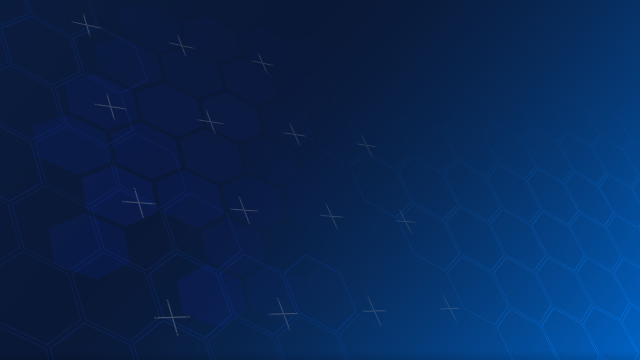
Give the GLSL for this background, as a Shadertoy shader.

```glsl
#define NIGHT vec3(0.038, 0.096, 0.216)
#define AZURE vec3(0.0, 0.385, 0.77)
#define INDIGO vec3(0.045, 0.115, 0.36)
#define LINE_LEFT vec3(0.0, 0.045, 0.15)
#define LINE_RIGHT vec3(0.01, 0.10, 0.19)
#define CROSS_TINT vec3(0.46, 0.50, 0.54)
#define TILE_APOTHEM 0.465
#define FRAME_APOTHEM 0.475
#define FRAME_WIDTH 0.007
#define CROSS_ARM 0.135
#define CROSS_WIDTH 0.0045

// Tilted planes: column step, row step and origin, measured from the top left
const mat3 TILE_PLANE = mat3(0.2072, 0.0389, 0.0563, -0.0868, 0.0928, -0.049, 0.4405, 0.0799, 1.0416);
const mat3 FRAME_PLANE = mat3(0.2176, 0.0347, 0.046, -0.0637, 0.138, -0.055, 0.213, 0.4583, 1.0);
const mat3 CROSS_PLANE = mat3(0.3079, 0.0683, 0.087, 0.0435, 0.2046, -0.075, 0.2407, 0.0694, 1.0);

float hash(vec2 p) {
    return fract(sin(dot(p, vec2(127.1, 311.7))) * 43758.5453);
}

vec2 toPlane(mat3 plane, vec2 p) {
    vec3 h = inverse(plane) * vec3(p, 1.0);
    return h.xy / h.z;
}

// Skewed grid coordinates to regular hexagon space
vec2 toHexSpace(vec2 grid) {
    return vec2(grid.x - 0.5 * grid.y, 0.8660254 * grid.y);
}

// Centre of the nearest hexagon
vec2 hexCenter(vec2 p) {
    vec2 size = vec2(1.0, 1.7320508);
    vec2 a = floor(p / size + 0.5) * size;
    vec2 b = (floor(p / size) + 0.5) * size;
    return distance(p, a) < distance(p, b) ? a : b;
}

// Column and row of a hexagon centre
vec2 hexIndex(vec2 center) {
    float row = floor(center.y / 0.8660254 + 0.5);
    return vec2(floor(center.x + 0.5 * row + 0.5), row);
}

float hexDistance(vec2 p, float apothem) {
    p = abs(p);
    return max(p.x, dot(p, vec2(0.5, 0.8660254))) - apothem;
}

float stroke(float d, float halfWidth, float aa) {
    return smoothstep(aa, -aa, abs(d) - halfWidth);
}

// Strength of the solid tiles, fading along each row
float tiles(vec2 p) {
    vec2 hexPos = toHexSpace(toPlane(TILE_PLANE, p));
    float aa = 0.7 * fwidth(hexPos.y);
    vec2 center = hexCenter(hexPos);
    vec2 id = hexIndex(center);
    float first = floor(id.y * id.y * 0.075) + step(5.5, id.y);
    float along = id.x - first;
    bool inside = id.y >= 0.0 && id.y <= 6.0 && along >= 0.0;
    bool gap = id.y == 5.0 && mod(id.x, 2.0) == 0.0;
    if (!inside || gap) return 0.0;
    float fade = max(0.0, 1.0 - 0.21 * along);
    fade *= mix(0.35, 0.85, smoothstep(0.0, 3.0, id.y)) * mix(0.75, 1.0, hash(id));
    return fade * smoothstep(aa, -aa, hexDistance(hexPos - center, TILE_APOTHEM));
}

// Glow of the hexagon frames: one group at the left, one at the right
vec3 frames(vec2 p) {
    vec2 hexPos = toHexSpace(toPlane(FRAME_PLANE, p));
    float aa = 0.7 * fwidth(hexPos.y);
    vec2 center = hexCenter(hexPos);
    vec2 id = hexIndex(center);
    float diagonal = id.x - id.y;
    float left = step(diagonal, 1.0 + step(2.0, abs(id.y))) * step(p.x, 1.05);
    float right = step(5.0, diagonal) * step(-2.0, id.y);
    left *= mix(0.45, 0.8, hash(id));
    right *= smoothstep(0.22, 0.62, p.y) * mix(0.4, 0.85, smoothstep(0.9, 1.6, p.x));
    right *= mix(0.6, 1.0, hash(id + 7.0));
    float line = stroke(hexDistance(hexPos - center, FRAME_APOTHEM), FRAME_WIDTH, aa);
    return line * (LINE_LEFT * left + LINE_RIGHT * right);
}

// Fine crosses with small dots at their tips
float crosses(vec2 p) {
    vec2 grid = toPlane(CROSS_PLANE, p);
    vec2 aa = 0.7 * fwidth(grid);
    vec2 id = floor(grid + 0.5);
    if (id != clamp(id, 0.0, 3.0) || id.x - id.y > 2.5) return 0.0;
    vec2 local = abs(grid - id);
    float across = stroke(local.y, CROSS_WIDTH, aa.y) * smoothstep(CROSS_ARM, 0.8 * CROSS_ARM, local.x);
    float upright = stroke(local.x, CROSS_WIDTH, aa.x) * smoothstep(CROSS_ARM, 0.8 * CROSS_ARM, local.y);
    vec2 tip = local.x > local.y ? local - vec2(CROSS_ARM, 0.0) : local - vec2(0.0, CROSS_ARM);
    float dots = smoothstep(0.008 + aa.y, 0.008 - aa.y, length(tip));
    return max(max(across, upright), 0.6 * dots) * mix(0.55, 0.38, id.x / 3.0);
}

void mainImage(out vec4 fragColor, in vec2 fragCoord) {
    vec2 p = fragCoord / iResolution.y;
    p.y = 1.0 - p.y;

    // Diagonal light from the lower right corner
    float slope = dot(p, vec2(0.76, 0.65));
    float light = pow(clamp((slope - 0.72) / 1.28, 0.0, 1.0), 1.6);
    vec3 color = mix(NIGHT, AZURE, light);
    color += vec3(0.0, 0.012, 0.025) * smoothstep(0.6, 0.0, slope);

    color = mix(color, max(color, INDIGO), 0.62 * tiles(p));
    color += frames(p);
    color = mix(color, CROSS_TINT, crosses(p));
    color *= 1.0 - 0.12 * smoothstep(0.97, 1.0, p.y);
    fragColor = vec4(color, 1.0);
}
```
